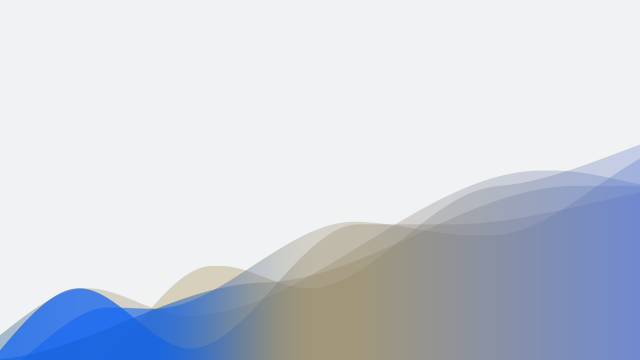
A Shadertoy shader for this background:

```glsl
// Overlapping translucent waves climbing to the right, blue to sand to periwinkle.

// The canvas is 100 units wide and 56.25 units high.
const vec2 CANVAS = vec2(100.0, 56.25);

const vec3 PAPER      = vec3(0.945, 0.949, 0.957);
const vec3 BLUE       = vec3(0.075, 0.395, 0.950);
const vec3 DEEP_BLUE  = vec3(0.085, 0.385, 0.850);
const vec3 SLATE      = vec3(0.220, 0.430, 0.580);
const vec3 OCHRE      = vec3(0.600, 0.500, 0.220);
const vec3 SAND       = vec3(0.565, 0.518, 0.385);
const vec3 PERIWINKLE = vec3(0.337, 0.459, 0.788);
const float VEIL = 0.3; // opacity of a wave away from its left end

// Eased climb (or fall) of the given height between two positions.
float rise(float x, float start, float end, float height) {
    return height * smoothstep(start, end, x);
}

// Wave outlines: each is a base level plus a chain of eased climbs.
float broadSwell(float x) {
    return -2.9 + rise(x, -13.0, 13.7, 14.1) + rise(x, 13.7, 29.3, -4.3)
         + rise(x, 29.3, 84.6, 22.7) + rise(x, 86.6, 106.8, -2.9);
}

float sandyHump(float x) {
    return -6.1 + rise(x, 7.8, 33.2, 20.8) + rise(x, 34.4, 48.2, -3.5)
         + rise(x, 48.2, 78.1, 15.9) + rise(x, 75.5, 117.2, 10.4);
}

float steepHump(float x) {
    return -8.9 + rise(x, -13.0, 12.4, 20.1) + rise(x, 12.4, 29.7, -9.4)
         + rise(x, 29.7, 56.0, 19.4) + rise(x, 70.3, 117.2, 7.2);
}

float rollingWave(float x) {
    return -4.0 + rise(x, -5.2, 16.9, 12.2) + rise(x, 17.6, 24.0, -0.2)
         + rise(x, 24.0, 55.3, 13.6) + rise(x, 55.3, 74.0, -2.1)
         + rise(x, 76.8, 109.4, 15.0);
}

float gentleSlope(float x) {
    return rise(x, -2.6, 41.7, 12.1) + rise(x, 40.4, 89.8, 15.1);
}

// Lays one wave over the colour below it. Its left tint (rgb, opacity)
// fades into sand across the range "fade", then into periwinkle.
vec3 layWave(vec3 below, vec2 p, float top, vec4 leftTint, vec2 fade, float soft) {
    vec3 rightTint = mix(SAND, PERIWINKLE, clamp((p.x - 56.0) / 44.0, 0.0, 1.0));
    vec4 tint = mix(leftTint, vec4(rightTint, VEIL), smoothstep(fade.x, fade.y, p.x));
    float cover = smoothstep(-soft, soft, top - p.y);
    return mix(below, tint.rgb, tint.a * cover);
}

void mainImage(out vec4 fragColor, in vec2 fragCoord) {
    vec2 p = fragCoord / iResolution.xy * CANVAS;
    float soft = 0.75 * CANVAS.x / iResolution.x;
    vec2 blueFade = vec2(23.0, 50.0);

    // Pale waves at the back, blue ones in front
    vec3 color = PAPER;
    color = layWave(color, p, broadSwell(p.x), vec4(SLATE, 0.42), vec2(0.0, 14.0), soft);
    color = layWave(color, p, sandyHump(p.x), vec4(OCHRE, VEIL), vec2(30.0, 56.0), soft);
    color = layWave(color, p, steepHump(p.x), vec4(BLUE, 0.75), blueFade, soft);
    color = layWave(color, p, rollingWave(p.x), vec4(BLUE, 0.6), blueFade, soft);
    color = layWave(color, p, gentleSlope(p.x), vec4(DEEP_BLUE, 0.6), blueFade, soft);

    fragColor = vec4(color, 1.0);
}
```
